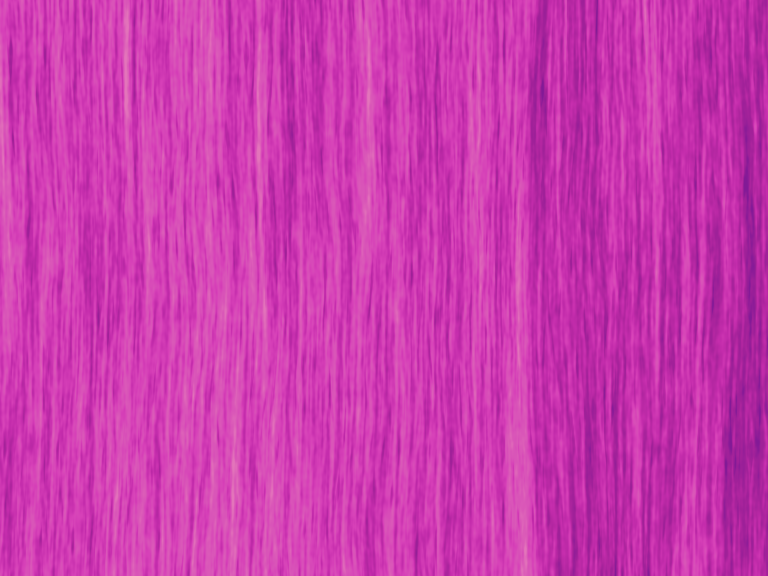
A Shadertoy shader for this texture:

```glsl
// Magenta stained wood with fine, wavy vertical grain

vec2 randomGradient(vec2 cell) {
    vec3 p = fract(cell.xyx * vec3(0.1031, 0.1030, 0.0973));
    p += dot(p, p.yzx + 33.33);
    return 2.0 * fract((p.xx + p.yz) * p.zy) - 1.0;
}

// Gradient noise, roughly -0.8 to 0.8
float noise(vec2 p) {
    vec2 i = floor(p), f = fract(p);
    vec2 u = f * f * f * (f * (f * 6.0 - 15.0) + 10.0);
    float a = dot(randomGradient(i), f);
    float b = dot(randomGradient(i + vec2(1, 0)), f - vec2(1, 0));
    float c = dot(randomGradient(i + vec2(0, 1)), f - vec2(0, 1));
    float d = dot(randomGradient(i + vec2(1, 1)), f - vec2(1, 1));
    return mix(mix(a, b, u.x), mix(c, d, u.x), u.y);
}

// Broad boards of stain: a dark one right of centre and a dark right edge
float boardTone(float x) {
    return 0.65 - 1.6 * smoothstep(0.92, 0.94, x)
                + 1.05 * smoothstep(1.03, 1.08, x)
                - 1.3 * smoothstep(1.15, 1.34, x);
}

// Thin pale veins that fade in and out along their length
float paleVeins(vec2 p) {
    float sum = 0.0;
    for (int i = 0; i < 5; i++) {
        float k = float(i);
        float across = (p.x - 0.22 - 0.23 * k) / 0.005;
        float fade = smoothstep(-0.3, 0.3, noise(vec2(p.y * 1.6, k * 7.3 + 0.5)));
        sum += fade * exp(-across * across);
    }
    return sum;
}

// Stain colours from deep violet to pale pink
vec3 stain(float tone) {
    vec3 c = mix(vec3(0.51, 0.10, 0.59), vec3(0.63, 0.13, 0.60), smoothstep(-3.4, -1.8, tone));
    c = mix(c, vec3(0.70, 0.15, 0.63), clamp((tone + 1.8) / 0.7, 0.0, 1.0));
    c = mix(c, vec3(0.77, 0.175, 0.675), clamp((tone + 1.1) / 0.8, 0.0, 1.0));
    c = mix(c, vec3(0.84, 0.25, 0.72), clamp((tone + 0.3) / 0.95, 0.0, 1.0));
    c = mix(c, vec3(0.85, 0.33, 0.72), clamp((tone - 0.65) / 0.9, 0.0, 1.0));
    return mix(c, vec3(0.89, 0.46, 0.73), smoothstep(1.5, 3.4, tone));
}

void mainImage(out vec4 fragColor, in vec2 fragCoord) {
    vec2 uv = fragCoord / iResolution.y;

    // Bend the fibres gently
    vec2 p = uv;
    p.x += 0.022 * noise(uv * vec2(3.5, 1.4) + 4.7);
    p.x += 0.007 * noise(uv * vec2(13.0, 4.5) + 21.3);

    // Layer streaks from wide to fine
    float tone = boardTone(p.x);
    tone += 1.5 * noise(p * vec2(6.0, 0.8) + 2.4);
    tone += 1.5 * noise(p * vec2(24.0, 1.0) + 11.6);
    tone += 1.7 * noise(p * vec2(61.0, 1.8) + 37.2);
    tone += 2.7 * noise(p * vec2(127.0, 3.2) + 53.8);
    tone += 1.8 * noise(p * vec2(180.0, 22.0) + 71.4);
    tone += 0.7 * noise(p * vec2(170.0, 75.0) + 17.9);
    tone += 1.4 * paleVeins(p);

    // Short dark pores
    tone -= 1.1 * smoothstep(0.12, 0.45, noise(p * vec2(150.0, 13.0) + 91.7));

    fragColor = vec4(stain(tone), 1.0);
}
```
